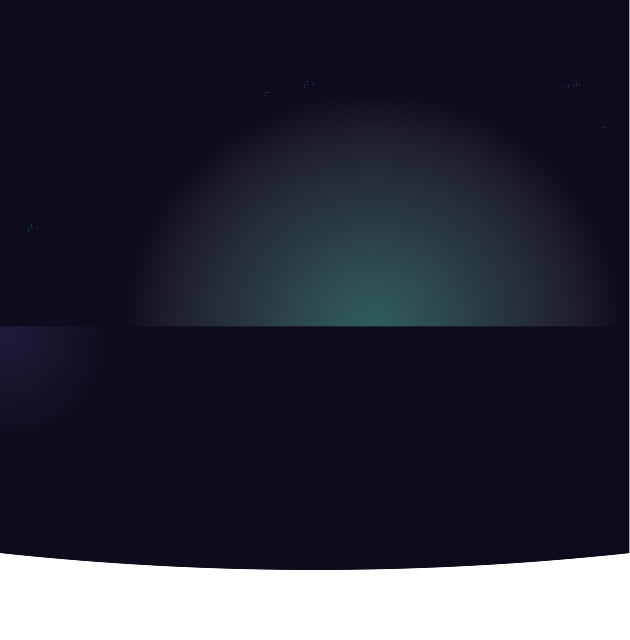
Write a Shadertoy shader that draws this background.

```glsl
// Teal core fading through slate to the night colour
vec3 domeColor(float r, vec3 night) {
    vec3 c = mix(vec3(0.178, 0.365, 0.357), vec3(0.180, 0.292, 0.310), clamp(r / 0.26, 0.0, 1.0));
    c = mix(c, vec3(0.155, 0.208, 0.250), clamp((r - 0.26) / 0.26, 0.0, 1.0));
    c = mix(c, vec3(0.115, 0.116, 0.174), clamp((r - 0.52) / 0.30, 0.0, 1.0));
    return mix(c, night, clamp((r - 0.82) / 0.18, 0.0, 1.0));
}

// Dots stepping up a small lattice; cluster = lower-left dot, columns, rows
float dotCluster(vec2 p, vec4 cluster, float px) {
    vec2 q = (p - cluster.xy) / 0.0044;
    vec2 cell = clamp(floor(q + 0.5), vec2(0.0), cluster.zw - 1.0);
    float rise = cell.y - cell.x;
    bool stair = cell.x != 2.0 && (rise == 0.0 || rise == 1.0 || rise == -2.0);
    float lit = (stair || cluster.w == 1.0) ? 1.0 : 0.0;
    float d = length(q - cell) * 0.0044 - 0.0011;
    return lit * (1.0 - smoothstep(-0.5 * px, 0.5 * px, d));
}

void mainImage(out vec4 fragColor, in vec2 fragCoord) {
    vec2 p = fragCoord / iResolution.y;
    float px = 1.0 / iResolution.y;
    float width = iResolution.x / iResolution.y;
    vec3 night = vec3(0.053, 0.049, 0.108);
    vec3 color = night;

    // Violet glow at the left edge
    float violet = max(0.0, 1.0 - length(p - vec2(0.004, 0.482)) / 0.174);
    color = mix(color, vec3(0.126, 0.104, 0.235), violet);

    // Half dome of light, cut at the horizon
    float r = length((p - vec2(0.583, 0.490)) / vec2(0.390, 0.366));
    float above = smoothstep(-0.5 * px, 0.5 * px, p.y - 0.490);
    color = mix(color, domeColor(r, night), above);

    // Scattered teal specks
    vec4 clusters[8] = vec4[8](
        vec4(0.4759, 0.8633, 4.0, 3.0),
        vec4(0.0449, 0.6395, 4.0, 3.0),
        vec4(0.4146, 0.8510, 2.0, 2.0),
        vec4(0.9420, 0.8012, 2.0, 1.0),
        vec4(0.8795, 0.8627, 1.0, 1.0),
        vec4(0.8880, 0.8627, 1.0, 2.0),
        vec4(0.8965, 0.8671, 3.0, 1.0),
        vec4(0.9009, 0.8715, 1.0, 1.0));
    float specks = 0.0;
    for (int i = 0; i < 8; i++) {
        specks = max(specks, dotCluster(p, clusters[i], px));
    }
    color = mix(color, vec3(0.06, 0.29, 0.36), 0.8 * specks);

    // Pale sliver down the right side
    color = mix(color, vec3(0.92), 0.8 * smoothstep(-0.5 * px, 0.5 * px, p.x - width + 0.0012));

    // White ground under a shallow curve
    float side = 2.0 * p.x / width - 1.0;
    float ground = 0.1094 + 0.0264 * side * side;
    color = mix(color, vec3(1.0), smoothstep(-0.5 * px, 0.5 * px, ground - p.y));

    fragColor = vec4(color, 1.0);
}
```
